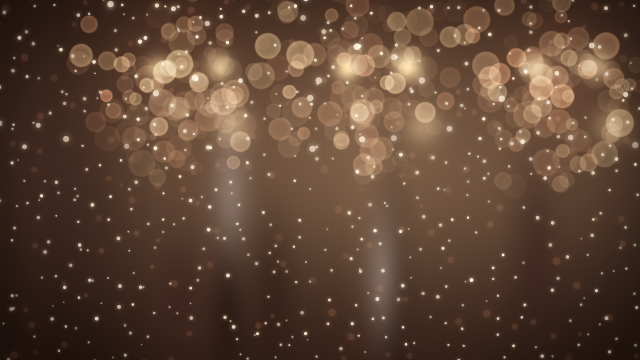
Give the GLSL for this background, as a Shadertoy shader.

```glsl
const vec3 DARK = vec3(0.155, 0.085, 0.06);
const vec3 BROWN = vec3(0.455, 0.345, 0.26);
const vec3 PLUM = vec3(0.23, 0.13, 0.115);
const vec3 SILVER = vec3(0.62, 0.54, 0.50);
const vec3 PEACH = vec3(0.92, 0.53, 0.36);
const vec3 CREAM = vec3(0.98, 0.80, 0.54);
const vec3 SPARK = vec3(1.0, 0.91, 0.78);
const int CLUSTERS = 3;
const int DISCS = 94;

vec2 hash2(vec2 p) {
    vec3 q = fract(p.xyx * vec3(0.1031, 0.1030, 0.0973));
    q += dot(q, q.yzx + 33.33);
    return fract((q.xx + q.yz) * q.zy);
}

float bell(float x, float centre, float width) {
    float d = (x - centre) / width;
    return exp(-d * d);
}

float noise1(float x) {
    float cell = floor(x);
    float f = fract(x);
    return mix(hash2(vec2(cell, 7.0)).x, hash2(vec2(cell + 1.0, 7.0)).x, f * f * (3.0 - 2.0 * f));
}

// Soft vertical band with its own height and extent
float band(vec2 p, vec2 centre, vec2 size) {
    return bell(p.x, centre.x, size.x) * bell(p.y, centre.y, size.y);
}

vec3 screen(vec3 base, vec3 light) {
    return base + (1.0 - base) * clamp(light, 0.0, 1.0);
}

vec3 backdrop(vec2 p) {
    float light = bell(p.x, 1.02, 0.86) * bell(p.y, 0.55, 0.4);
    vec3 col = mix(DARK, BROWN, light);
    float low = 1.0 - smoothstep(0.25, 0.75, p.y);
    col *= 1.0 + (noise1(p.x * 11.0) - 0.5) * (0.06 + 0.14 * low);
    col = mix(col, PLUM, 0.4 * band(p, vec2(0.17, 0.45), vec2(0.14, 0.3)));
    col = mix(col, PLUM, 0.5 * band(p, vec2(0.50, 0.18), vec2(0.07, 0.16)));
    col = mix(col, PLUM, 0.55 * band(p, vec2(1.49, 0.25), vec2(0.06, 0.28)));
    col = mix(col, DARK, 0.65 * band(p, vec2(0.63, 0.13), vec2(0.04, 0.17)));
    col = mix(col, DARK, 0.45 * band(p, vec2(0.76, 0.18), vec2(0.06, 0.2)));
    col = mix(col, SILVER, 0.65 * band(p, vec2(0.64, 0.47), vec2(0.05, 0.16)));
    col = mix(col, SILVER, 0.6 * band(p, vec2(1.06, 0.24), vec2(0.045, 0.16)));
    return col;
}

// Filled disc that brightens towards its rim
float bokeh(vec2 p, vec2 centre, float radius, float blur) {
    float d = length(p - centre);
    float rim = smoothstep(0.5 * radius, radius, d);
    return (1.0 - smoothstep(radius - blur, radius + blur, d)) * (0.75 + 0.25 * rim);
}

vec3 addCluster(vec3 col, vec2 p, float centreX, float seed, float pixel) {
    for (int i = 0; i < DISCS; i++) {
        vec2 id = vec2(float(i) + 1.0, seed * 17.0 + 3.0);
        vec2 a = hash2(id);
        vec2 b = hash2(id + 71.3);
        vec2 c = hash2(id + 143.7);
        float y = 0.765 + (a.x + a.y - 1.0) * 0.33;
        float spread = mix(0.21, 0.34, smoothstep(0.5, 0.8, y));
        vec2 centre = vec2(centreX + 0.06 + (b.x + b.y - 1.0) * spread, y);
        float radius = mix(0.017, 0.039, c.x);
        float strength = mix(0.10, 0.68, c.y * c.y) * (0.3 + 0.7 * bell(y, 0.75, 0.2));
        vec3 tint = mix(PEACH, CREAM, fract(c.x * 7.0 + c.y));
        col = screen(col, tint * strength * bokeh(p, centre, radius, pixel + 0.03 * radius));
    }
    return col;
}

float glow(vec2 p, vec2 centre, float size) {
    vec2 d = (p - centre) / size;
    return exp(-dot(d, d));
}

// One jittered dot per cell on a slightly turned grid, kept inside the cell
float sparkles(vec2 p, float cell, float radius, float share, float seed, float pixel) {
    vec2 q = mat2(0.94, 0.34, -0.34, 0.94) * p / cell + seed;
    vec2 id = floor(q);
    vec2 a = hash2(id + seed);
    vec2 b = hash2(id + seed + 57.1);
    float size = radius * mix(0.5, 1.0, b.y);
    float d = length((fract(q) - mix(vec2(0.16), vec2(0.84), a)) * cell);
    float core = 1.0 - smoothstep(size - pixel, size + pixel, d);
    float halo = 0.3 * bell(d, 0.0, size * 1.6);
    return step(b.x, share) * max(core, halo) * mix(0.6, 1.0, fract(b.y * 9.0));
}

void mainImage(out vec4 fragColor, in vec2 fragCoord) {
    vec2 p = fragCoord / iResolution.y;
    float pixel = 0.7 / iResolution.y;
    vec3 col = backdrop(p);

    // Bokeh clusters, each with a pair of hot spots and a lower glow
    for (int k = 0; k < CLUSTERS; k++) {
        float n = float(k);
        float x = 0.44 + 0.525 * n;
        float heat = 1.0 - 0.35 * abs(n - 1.0);
        col = screen(col, PEACH * 0.13 * glow(p, vec2(x + 0.07, 0.77), 0.22));
        col = addCluster(col, p, x, n, pixel);
        col = screen(col, CREAM * heat * glow(p, vec2(x, 0.81), 0.034));
        col = screen(col, CREAM * heat * glow(p, vec2(x + 0.168, 0.815), 0.038));
        col = screen(col, CREAM * 0.4 * glow(p, vec2(x + 0.21, 0.65), 0.05));
    }

    // Fine sparkles, faint larger dots and bright beads in the upper part
    float upper = smoothstep(0.45, 0.65, p.y);
    col = screen(col, PEACH * 0.18 * sparkles(p, 0.07, 0.011, 0.4, 11.0, pixel));
    col = screen(col, SPARK * sparkles(p, 0.056, 0.0056, 0.55, 29.0, pixel));
    col = screen(col, SPARK * 0.8 * sparkles(p.yx, 0.067, 0.004, 0.45, 61.0, pixel));
    col = screen(col, SPARK * upper * sparkles(p, 0.1, 0.0095, 0.35, 43.0, pixel));

    // Darkened edges
    float edge = length((p - vec2(0.91, 0.56)) / vec2(1.0, 0.75));
    col *= 1.0 - 0.35 * smoothstep(0.7, 1.15, edge);
    fragColor = vec4(col, 1.0);
}
```
